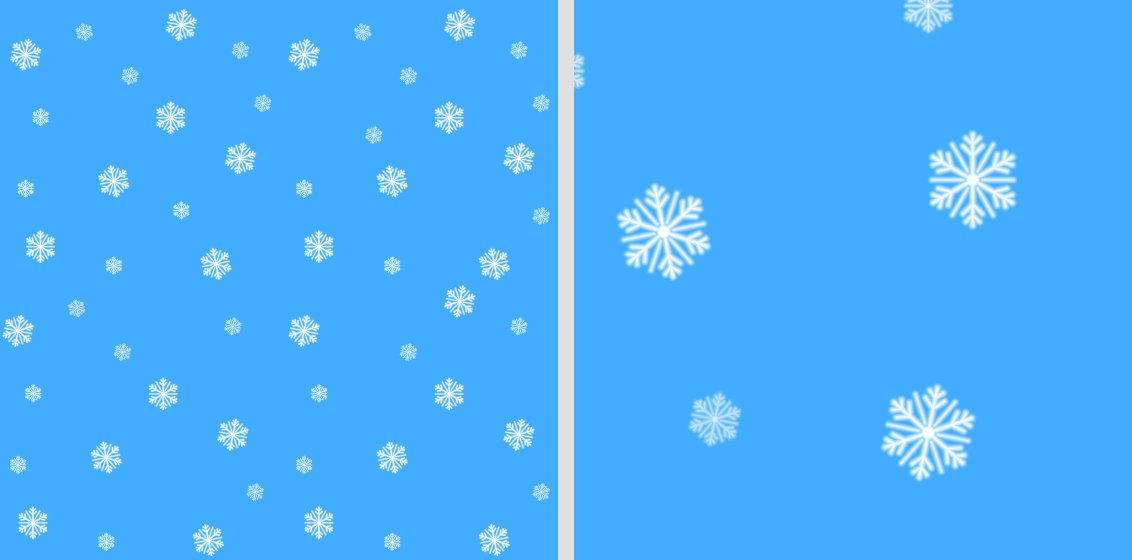
Left, the full canvas; right, a detail of the centre.
Write a Shadertoy shader that draws this pattern.

```glsl
// White snowflakes in two sizes scattered over a sky blue ground, two tiles by two.

// Lengths are in hundredths of the canvas width, measured from the top left.
const vec3 SKY = vec3(0.26, 0.68, 1.0);
const vec3 SNOW = vec3(0.98, 0.995, 1.0);
const vec2 TILE_PITCH = vec2(49.9, 49.5);
const float LOWER_LEFT_SHIFT = -1.35;
const float LARGE_RADIUS = 2.9;
const float SMALL_RADIUS = 1.58;
const float EDGE_SOFTNESS = 0.19;
const float TILTED_SMALL_OPACITY = 0.86;

// Widths are half widths relative to the flake radius.
const float ARM_WIDTH = 0.055;
const float BARB_WIDTH = 0.05;
const float SPOKE_WIDTH = 0.04;
const float CORE_RADIUS = 0.15;

const float SECTOR = 1.04719755;
const float LEAN = 0.2;
const int LARGE_COUNT = 7;
const int FLAKE_COUNT = 15;

// Flakes of one tile: x, y, lean direction. Large ones come first.
const vec3 FLAKES[FLAKE_COUNT] = vec3[FLAKE_COUNT](
    vec3(32.5, 4.5, 1), vec3(4.6, 9.8, 1), vec3(30.6, 21.1, 0),
    vec3(43.1, 28.4, 1), vec3(20.4, 32.5, -1), vec3(7.25, 44.2, 0),
    vec3(38.7, 47.3, -1),
    vec3(15.1, 5.75, -1), vec3(43.1, 9.0, 1), vec3(23.3, 13.6, 1),
    vec3(47.1, 18.5, 1), vec3(7.3, 21.0, 0), vec3(4.6, 33.8, 0),
    vec3(32.5, 37.7, 0), vec3(20.4, 47.6, 0));

float segmentDistance(vec2 p, vec2 a, vec2 b) {
    vec2 ab = b - a;
    float t = clamp(dot(p - a, ab) / dot(ab, ab), 0.0, 1.0);
    return length(p - a - ab * t);
}

// Signed distance to a flake of unit radius, with y pointing up.
float flakeDistance(vec2 p, float tilt) {
    float angle = atan(p.x, p.y) - tilt;
    angle = mod(angle + 0.5 * SECTOR, SECTOR) - 0.5 * SECTOR;
    vec2 q = length(p) * vec2(abs(sin(angle)), cos(angle));
    vec2 spoke = vec2(sin(0.5 * SECTOR), cos(0.5 * SECTOR));

    float arm = segmentDistance(q, vec2(0.0), vec2(0.0, 0.94)) - ARM_WIDTH;
    float inner = segmentDistance(q, vec2(0.0, 0.5), vec2(0.2, 0.7));
    float outer = segmentDistance(q, vec2(0.0, 0.73), vec2(0.14, 0.86));
    float barbs = min(inner, outer) - BARB_WIDTH;
    float between = segmentDistance(q, 0.2 * spoke, 0.84 * spoke) - SPOKE_WIDTH;
    float core = length(q) - CORE_RADIUS;
    return min(min(arm, barbs), min(between, core));
}

// Applies the differences between tiles; returns false for an absent flake.
bool varyFlake(int index, ivec2 tile, inout vec3 flake) {
    if (index == 0 && tile == ivec2(0, 1)) return false;
    if (index == 7 && tile == ivec2(1, 1)) return false;
    if (index == 10 && tile.y == 1) return false;
    if (index == 11 && tile == ivec2(1, 0)) flake = vec3(17.1, 24.2, 1);
    if (index == 13 && tile != ivec2(0, 0)) flake = vec3(47.1, 38.7, 1);
    return true;
}

void mainImage(out vec4 fragColor, in vec2 fragCoord) {
    float unit = 100.0 / iResolution.x;
    vec2 p = vec2(fragCoord.x, iResolution.y - fragCoord.y) * unit;
    float softness = max(EDGE_SOFTNESS, 0.75 * unit);
    float cover = 0.0;

    for (int row = 0; row < 2; row++)
    for (int column = 0; column < 2; column++) {
        ivec2 tile = ivec2(column, row);
        vec2 origin = vec2(tile) * TILE_PITCH;
        if (tile == ivec2(0, 1)) origin.x += LOWER_LEFT_SHIFT;

        for (int i = 0; i < FLAKE_COUNT; i++) {
            vec3 flake = FLAKES[i];
            if (!varyFlake(i, tile, flake)) continue;

            bool large = i < LARGE_COUNT;
            float radius = large ? LARGE_RADIUS : SMALL_RADIUS;
            vec2 offset = (p - origin - flake.xy) * vec2(1.0, -1.0);
            if (length(offset) > radius + 2.0 * softness) continue;

            float d = flakeDistance(offset / radius, flake.z * LEAN) * radius;
            bool faint = !large && flake.z != 0.0;
            float opacity = faint ? TILTED_SMALL_OPACITY : 1.0;
            float coverage = 1.0 - smoothstep(-softness, softness, d);
            cover = max(cover, coverage * opacity);
        }
    }

    fragColor = vec4(mix(SKY, SNOW, cover), 1.0);
}
```
